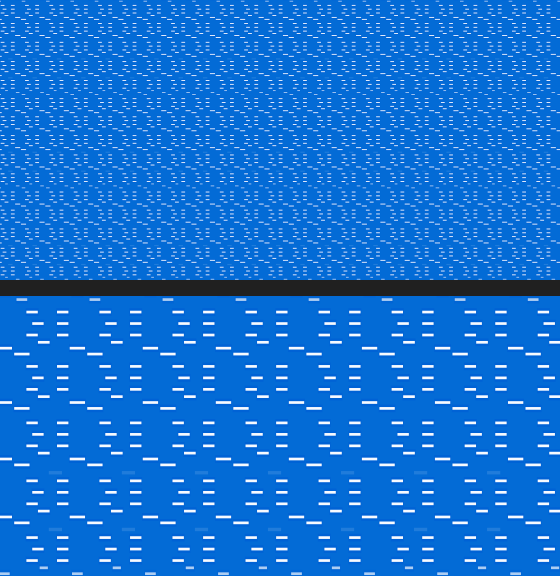
Top, the full canvas; bottom, a detail of the centre.
A Shadertoy shader for this pattern:

```glsl
const vec2 REPEATS = vec2(23.0, 15.0);

// Fraction of one pixel covered by a centred box
float boxCoverage(vec2 offset, vec2 extent, vec2 pixel) {
    vec2 upper = min(offset + 0.5 * pixel, extent);
    vec2 lower = max(offset - 0.5 * pixel, -extent);
    vec2 overlap = clamp((upper - lower) / pixel, 0.0, 1.0);
    return overlap.x * overlap.y;
}

// Vertical drift of a band, cycling every five bands
float bandDrift(float band) {
    return 0.03 * cos(6.28318 * (band - 3.8) / 5.0);
}

// Offset to the nearest repeat of a dash; z holds its band within the cycle
vec3 nearestDash(vec2 p, vec2 centre) {
    vec2 offset = p - centre;
    vec2 cell = round(offset);
    offset -= cell;
    offset.y -= bandDrift(cell.y);
    return vec3(offset, mod(cell.y, 5.0));
}

// x: dash coverage, y: dark rim coverage
vec2 dash(vec2 offset, float halfWidth, vec2 pixel) {
    vec2 extent = vec2(halfWidth, 0.024);
    return vec2(boxCoverage(offset, extent, pixel),
                boxCoverage(offset, extent + vec2(0.01, 0.045), pixel));
}

void mainImage(out vec4 fragColor, in vec2 fragCoord) {
    vec2 uv = fragCoord / iResolution.xy;
    vec2 p = vec2(uv.x, 1.0 - uv.y) * REPEATS;
    vec2 pixel = REPEATS / iResolution.xy;
    vec2 ink = vec2(0.0);

    // Two upright columns of three short dashes
    for (int row = 0; row < 3; row++) {
        for (int side = 0; side < 2; side++) {
            float bulge = row == 1 && side == 0 ? 0.08 : 0.0;
            vec2 centre = vec2(0.106 + 0.419 * float(side) + bulge,
                               0.285 + 0.205 * float(row));
            ink = max(ink, dash(nearestDash(p, centre).xy, 0.078, pixel));
        }
    }

    // Longer stepped dashes joining the columns, weaker in every fifth band
    for (int link = 0; link < 3; link++) {
        float k = float(link);
        vec2 centre = vec2(0.266 + 0.46 * k - 0.11 * k * (k - 1.0), 0.825 + 0.105 * k);
        vec3 nearest = nearestDash(p, centre);
        float strength = nearest.z > 3.5 ? 0.7 : 1.0;
        float halfWidth = (link == 0 ? 0.08 : 0.105) * strength;
        ink = max(ink, dash(nearest.xy, halfWidth, pixel) * strength);
    }

    // Faint stray dashes in the last two bands of the cycle
    vec3 stray = nearestDash(p, vec2(0.425, 0.14));
    float ghost = 0.12 * step(2.5, stray.z) * boxCoverage(stray.xy, vec2(0.09, 0.03), pixel);

    vec3 color = mix(vec3(0.01, 0.42, 0.84), vec3(0.0, 0.385, 0.835), ink.y);
    color = mix(color, vec3(0.97, 0.98, 1.0), max(ink.x, ghost));
    fragColor = vec4(color, 1.0);
}
```
